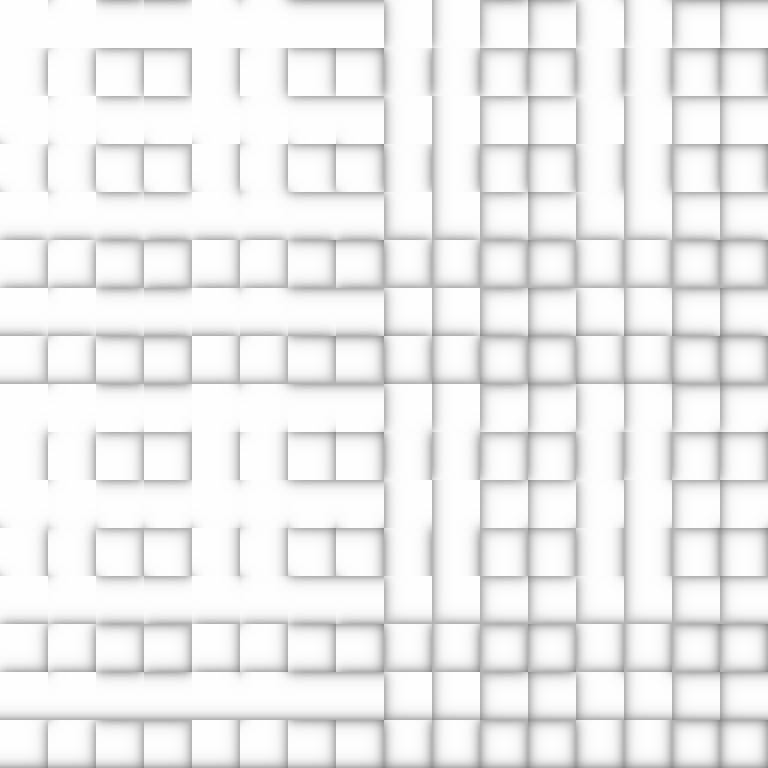
Reproduce this pattern procedurally as a WebGL 1 fragment shader.

```glsl
precision highp float;

// Atlas of soft contact shadows: a 16 x 16 grid of white tiles, one for each
// of the 256 ways to surround a tile with eight blocks. The column holds bits
// 0-3 and the row bits 4-7; each block present casts a blurred shadow inward.

uniform vec2 u_resolution;

#define GRID 16.0         // tiles across and down
#define FALLOFF 13.0      // steepness of the shadow, per tile width
#define DARKNESS 0.62     // shade under a fully covering block
#define PAPER 0.995       // brightness of unshaded tiles
#define SAMPLES 2         // antialiasing samples per axis

float bitOf(float number, float place) {
    return mod(floor(number / exp2(place)), 2.0);
}

// Blurred half-plane: one half at the edge, fading to zero inside the tile.
float edgeBlur(float dist) {
    return 1.0 / (1.0 + exp(FALLOFF * dist));
}

// Weights of the previous, own and next cell along one axis.
vec3 axisWeights(float t) {
    float before = edgeBlur(t);
    float after = edgeBlur(1.0 - t);
    return vec3(before, 1.0 - before - after, after);
}

// p runs from 0 to 1 with the origin at the top left.
float tileShade(vec2 p) {
    vec2 grid = p * GRID;
    vec2 cell = clamp(floor(grid), 0.0, GRID - 1.0);
    vec2 local = grid - cell;
    vec3 wx = axisWeights(local.x);
    vec3 wy = axisWeights(local.y);

    // Column bits: top left, top, top right, left.
    float cover = wy.x * (wx.x * bitOf(cell.x, 0.0)
                        + wx.y * bitOf(cell.x, 1.0)
                        + wx.z * bitOf(cell.x, 2.0));
    cover += wy.y * wx.x * bitOf(cell.x, 3.0);

    // Row bits: right, bottom left, bottom, bottom right.
    cover += wy.y * wx.z * bitOf(cell.y, 0.0);
    cover += wy.z * (wx.x * bitOf(cell.y, 1.0)
                   + wx.y * bitOf(cell.y, 2.0)
                   + wx.z * bitOf(cell.y, 3.0));

    return PAPER - DARKNESS * cover;
}

void main() {
    // Average a small grid of samples within the pixel.
    float shade = 0.0;
    for (int j = 0; j < SAMPLES; j++) {
        for (int i = 0; i < SAMPLES; i++) {
            vec2 offset = (vec2(float(i), float(j)) + 0.5) / float(SAMPLES) - 0.5;
            vec2 p = (gl_FragCoord.xy + offset) / u_resolution;
            shade += tileShade(vec2(p.x, 1.0 - p.y));
        }
    }
    shade /= float(SAMPLES * SAMPLES);
    gl_FragColor = vec4(vec3(shade), 1.0);
}
```
